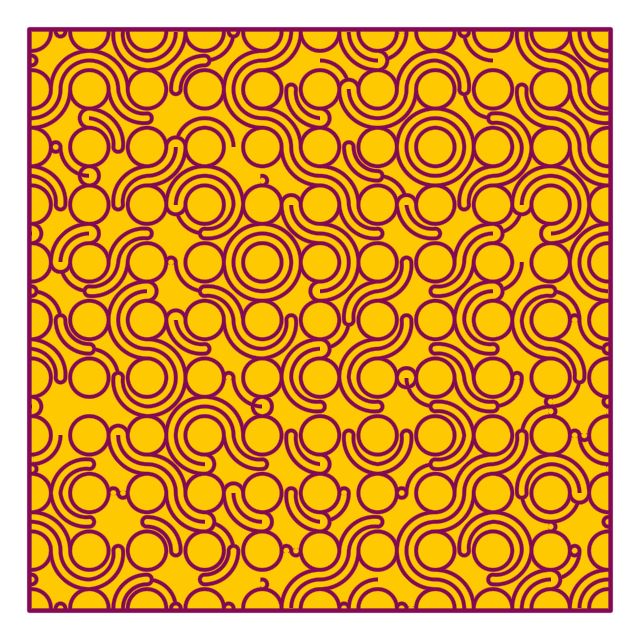
Give the GLSL for this pattern, as a Shadertoy shader.

```glsl
const vec3 PAPER = vec3(1.0);
const vec3 YELLOW = vec3(0.995, 0.79, 0.0);
const vec3 PLUM = vec3(0.51, 0.04, 0.33);

const float PITCH = 0.0901;      // tile size on the canvas
const float STROKE = 0.034;      // half line width, in tiles
const float WIDE = 1.0 / 6.0;    // half width of a full band
const float THIN = 1.0 / 12.0;   // half width of a pinched band end
const float FAR = 9.0;
const int EMPTY = 0, LINE = 1, BAND = 2;

float hash(vec2 p, float seed) {
    vec3 a = fract(vec3(p.xyx + seed * 7.13) * vec3(0.1031, 0.1030, 0.0973));
    a += dot(a, a.yzx + 33.33);
    return fract((a.x + a.y) * a.z);
}

float ring(vec2 p, float radius) {
    return abs(length(p) - radius);
}

float mirrorOf(vec2 tile) {
    return hash(tile, 1.0) < 0.5 ? -1.0 : 1.0;
}

// What the arc touching the given side of a tile is made of
int arcKind(vec2 tile, vec2 side) {
    float slot = side.x * mirrorOf(tile) + side.y > 0.0 ? 3.0 : 2.0;
    float h = hash(tile, slot);
    return h < 0.64 ? BAND : h < 0.8 ? LINE : EMPTY;
}

// Doubled coordinates of the edge middle identify an edge
vec2 edgeId(vec2 tile, vec2 side) {
    return 2.0 * tile + 1.0 + side;
}

float isThin(vec2 edge) {
    return step(hash(edge, 4.0), 0.65);
}

// Small curls and rings in the gap between two discs
float ornament(vec2 p, vec2 edge) {
    float h = hash(edge, 5.0);
    vec2 shift = vec2(THIN, 0.0);
    float curl = max(ring(p + shift, THIN), -p.y);
    if (h < 0.14) return ring(p + shift, THIN);
    if (h < 0.30) return min(curl, max(ring(p - shift, THIN), p.y));
    if (h < 0.52) return curl;
    if (h < 0.60) return ring(p, WIDE);
    return FAR;
}

// Rounded end of a neighbouring band, or an ornament on a free edge
float edgeShape(vec2 p, vec2 tile, vec2 side) {
    vec2 edge = edgeId(tile, side);
    vec2 local = p - 0.5 * edge;
    if (arcKind(tile + side, -side) == BAND)
        return ring(local, mix(WIDE, THIN, isThin(edge)));
    return ornament(side.x != 0.0 ? local.yx : local, edge);
}

// Keeps a single line out of the cap of a neighbouring band
float capMask(vec2 p, vec2 tile, vec2 side) {
    vec2 edge = edgeId(tile, side);
    if (arcKind(tile + side, -side) != BAND) return -FAR;
    return mix(WIDE, THIN, isThin(edge)) - length(p - 0.5 * edge);
}

// One where a band ends pinched at this side, zero where it goes on
float pinch(vec2 tile, vec2 side) {
    bool ends = arcKind(tile + side, -side) != BAND;
    return ends ? isThin(edgeId(tile, side)) : 0.0;
}

// Distance to the nearest stroke, in tiles
float strokes(vec2 p) {
    vec2 tile = floor(p);
    vec2 local = p - tile - 0.5;

    // Fold the tile so that the arc turns around the origin
    float mirror = mirrorOf(tile);
    local.x *= mirror;
    float s = local.x + local.y > 0.0 ? 1.0 : -1.0;
    vec2 q = 0.5 - s * local;
    vec2 sideX = vec2(s * mirror, 0.0);
    vec2 sideY = vec2(0.0, s);
    float r = length(q);

    // Discs on all lattice points
    float d = ring(p - floor(p + 0.5), 1.0 / 3.0);

    int kind = arcKind(tile, sideX);
    if (kind == BAND) {
        float turn = atan(q.y, q.x) / 1.5708;
        float taper = mix(pinch(tile, sideY), pinch(tile, sideX), turn);
        float middle = 0.5 - THIN * taper;
        float outer = 0.5 + WIDE - THIN * taper;
        return min(d, min(abs(r - middle), abs(r - outer)));
    }
    if (kind == LINE) {
        float mask = max(capMask(p, tile, sideX), capMask(p, tile, sideY));
        d = min(d, max(abs(r - 0.5), mask));
    }
    return min(d, min(edgeShape(p, tile, sideX), edgeShape(p, tile, sideY)));
}

float roundedBox(vec2 p, float halfSize, float radius) {
    vec2 d = abs(p) - halfSize + radius;
    return length(max(d, 0.0)) + min(max(d.x, d.y), 0.0) - radius;
}

float fill(float d, float pixel) {
    return clamp(0.5 - d / pixel, 0.0, 1.0);
}

void mainImage(out vec4 fragColor, in vec2 fragCoord) {
    float size = min(iResolution.x, iResolution.y);
    vec2 uv = (fragCoord - 0.5 * iResolution.xy) / size;
    float pixel = 1.3 / size;

    float line = (strokes(uv / PITCH) - STROKE) * PITCH;
    vec3 panel = mix(YELLOW, PLUM, fill(line, pixel));

    // Plum frame around the panel
    vec3 color = mix(PAPER, PLUM, fill(roundedBox(uv, 0.4577, 0.004), pixel));
    color = mix(color, panel, fill(roundedBox(uv, 0.4505, 0.0), pixel));
    fragColor = vec4(color, 1.0);
}
```
